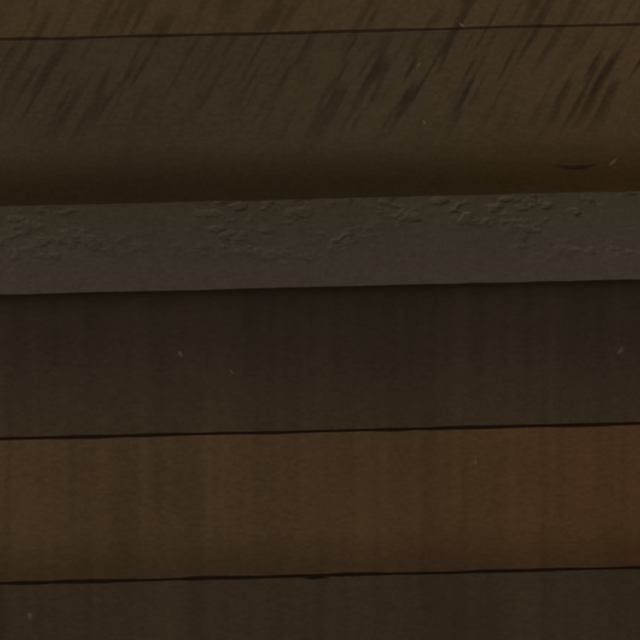
This texture is drawn by a WebGL 2 fragment shader. Its source:

```glsl
#version 300 es
precision highp float;

uniform vec2 u_resolution;
out vec4 outColor;

// Layout: heights at the left edge; all edges rise to the right
const float TILT = 0.0245;
const float TOP_SEAM = 0.938;
const float BAR_TOP = 0.677;
const float BAR_BOTTOM = 0.539;
const float MID_SEAM = 0.314;
const float LOW_SEAM = 0.0885;
const float SEAM_WIDTH = 0.0024;

// Colours
const vec3 TOP_BROWN = vec3(0.232, 0.180, 0.118);
const vec3 SAWN_OLIVE = vec3(0.204, 0.168, 0.118);
const vec3 RECESS = vec3(0.142, 0.110, 0.062);
const vec3 BAR_OLIVE = vec3(0.200, 0.174, 0.130);
const vec3 BAR_GREY = vec3(0.216, 0.186, 0.158);
const vec3 SHADED_WOOD = vec3(0.148, 0.120, 0.090);
const vec3 DARK_WOOD = vec3(0.186, 0.148, 0.104);
const vec3 WARM_WOOD = vec3(0.230, 0.174, 0.112);
const vec3 LOW_WOOD = vec3(0.184, 0.145, 0.103);
const vec3 GAP = vec3(0.070, 0.046, 0.026);
const vec3 CHIP = vec3(0.390, 0.350, 0.280);

// Wear
const float SAW_ANGLE = 0.56;
const float SAW_DEPTH = 0.42;
const float BAND_DEPTH = 0.16;
const float GRAIN_DEPTH = 0.15;
const float FLAKE_DEPTH = 0.34;
const float SPECK_CELLS = 13.0;
const float SPECK_CHANCE = 0.08;

float hash(vec2 p) {
  vec3 q = fract(p.xyx * 0.1031);
  q += dot(q, q.yzx + 33.33);
  return fract((q.x + q.y) * q.z);
}

float noise(vec2 p) {
  vec2 i = floor(p), f = fract(p);
  f = f * f * (3.0 - 2.0 * f);
  return mix(mix(hash(i), hash(i + vec2(1, 0)), f.x),
             mix(hash(i + vec2(0, 1)), hash(i + vec2(1, 1)), f.x), f.y);
}

float fbm(vec2 p) {
  float sum = 0.0, amp = 0.5;
  for (int i = 0; i < 4; i++) {
    sum += amp * noise(p);
    p = p * 2.03 + 17.1;
    amp *= 0.5;
  }
  return sum / 0.9375;
}

// Soft coverage of everything above an edge
float above(float y, float edge) {
  float blur = 0.0012 + 0.5 / u_resolution.y;
  return smoothstep(edge - blur, edge + blur, y);
}

// Dark joint, wavering and uneven in width
float seam(vec2 p, float height, float width) {
  float w = width * (0.35 + 1.1 * noise(vec2(p.x * 26.0, height * 90.0)));
  float y = height + 0.003 * (fbm(vec2(p.x * 9.0, height * 50.0)) - 0.5);
  return 1.0 - smoothstep(w * 0.3, w + 0.0022, abs(p.y - y));
}

// Diagonal saw marks: thin broken streaks drawn out along the cut
float sawMarks(vec2 p) {
  float across = p.x - SAW_ANGLE * p.y + 0.008 * fbm(p * 14.0);
  float coarse = noise(vec2(across * 62.0, p.y * 11.0));
  float fine = noise(vec2(across * 125.0, p.y * 24.0 + 5.0));
  float patches = noise(vec2(across * 11.0, p.y * 7.0 + 9.0));
  return smoothstep(0.42, 0.85, 0.5 * coarse + 0.5 * fine) * mix(0.35, 1.0, patches);
}

float flakes(vec2 p) {
  float patches = smoothstep(0.3, 0.75, noise(p * vec2(11.0, 26.0) + 8.0));
  return smoothstep(0.46, 0.74, fbm(p * vec2(48.0, 85.0) + 3.0)) * patches;
}

// Sparse pale splinters, one at most per cell
float specks(vec2 p) {
  vec2 cell = floor(p * SPECK_CELLS), f = fract(p * SPECK_CELLS);
  vec2 d = f - 0.25 - 0.5 * vec2(hash(cell + 7.0), hash(cell + 19.0));
  d = vec2(d.x + (hash(cell + 31.0) * 2.0 - 1.0) * d.y, d.y * 0.7);
  float size = mix(0.04, 0.085, hash(cell + 43.0));
  float ragged = 0.4 + 0.6 * noise(p * 260.0);
  return step(hash(cell), SPECK_CHANCE) * ragged * (1.0 - smoothstep(0.0, size, length(d)));
}

void main() {
  vec2 uv = gl_FragCoord.xy / u_resolution;
  vec2 p = vec2(uv.x, uv.y - TILT * uv.x);
  float aboveBar = above(p.y, BAR_TOP + 0.003 * (fbm(vec2(p.x * 30.0, 2.0)) - 0.5));
  float aboveGap = above(p.y, BAR_BOTTOM + 0.002 * (fbm(vec2(p.x * 20.0, 6.0)) - 0.5));

  // Boards from the bottom up
  vec3 warm = WARM_WOOD + vec3(0.018, -0.002, -0.012) * smoothstep(0.3, 1.0, p.x);
  warm *= mix(0.84, 1.0, smoothstep(LOW_SEAM, LOW_SEAM + 0.08, p.y));
  vec3 dark = mix(DARK_WOOD, SHADED_WOOD, smoothstep(MID_SEAM, BAR_BOTTOM - 0.03, p.y));
  vec3 sawn = mix(RECESS, SAWN_OLIVE, smoothstep(BAR_TOP + 0.015, BAR_TOP + 0.10, p.y));
  sawn += vec3(0.020, 0.004, -0.008) * smoothstep(0.55, 1.0, p.x);
  vec3 color = mix(LOW_WOOD, warm, above(p.y, LOW_SEAM));
  color = mix(color, dark, above(p.y, MID_SEAM));
  color = mix(color, mix(BAR_GREY, BAR_OLIVE, smoothstep(BAR_BOTTOM, BAR_TOP, p.y)), aboveGap);
  color = mix(color, mix(sawn, TOP_BROWN, above(p.y, TOP_SEAM)), aboveBar);

  // Upright bands below, slanted cuts above
  float bands = 0.5 * noise(vec2(p.x * 36.0, p.y * 2.0)) + 0.5 * noise(vec2(p.x * 80.0, p.y * 4.0));
  color *= 1.0 + BAND_DEPTH * (bands - 0.5) * (1.0 - aboveGap);
  float cutFade = smoothstep(0.72, 0.87, p.y) * mix(0.65, 1.0, smoothstep(0.35, 0.8, p.x));
  color *= 1.0 + SAW_DEPTH * (0.2 - sawMarks(p)) * cutFade * aboveBar;

  // Raised flakes on the bar, lit from the upper left
  float relief = flakes(p) - flakes(p + vec2(-0.003, 0.004));
  float flakeZone = smoothstep(0.565, 0.60, p.y) * mix(0.5, 1.0, p.x);
  color *= 1.0 + FLAKE_DEPTH * relief * flakeZone * (aboveGap - aboveBar);

  // Fine grain and broad stains
  float grain = noise(p * vec2(110.0, 260.0)) * 0.5 + noise(p * 210.0) * 0.5;
  color *= 1.0 + GRAIN_DEPTH * (grain - 0.5) + 0.12 * (fbm(p * 5.0) - 0.5);
  color = mix(color, CHIP, 0.6 * specks(p));

  // Shadow below the bar, open joints, a split and a gouge
  float shade = exp(-max(BAR_BOTTOM - p.y, 0.0) * 75.0) * (1.0 - aboveGap);
  color = mix(color, GAP, 0.85 * shade);
  float joints = max(seam(p, MID_SEAM, SEAM_WIDTH), seam(p, LOW_SEAM, SEAM_WIDTH));
  joints = max(joints, 0.65 * seam(p, TOP_SEAM, SEAM_WIDTH * 0.8));
  float split = length((p - vec2(0.495, LOW_SEAM - 0.002)) / vec2(0.045, 0.007));
  vec2 g = p - vec2(0.90, 0.716);
  float gouge = length(vec2(g.x / 0.045, (g.y - 4.0 * g.x * g.x) / 0.005));
  joints = max(joints, 1.0 - smoothstep(0.4, 1.0, split + 0.4 * noise(p * 90.0)));
  joints = max(joints, 0.6 * (1.0 - smoothstep(0.3, 1.0, gouge)));
  color = mix(color, GAP, 0.9 * joints);

  outColor = vec4(color, 1.0);
}
```
